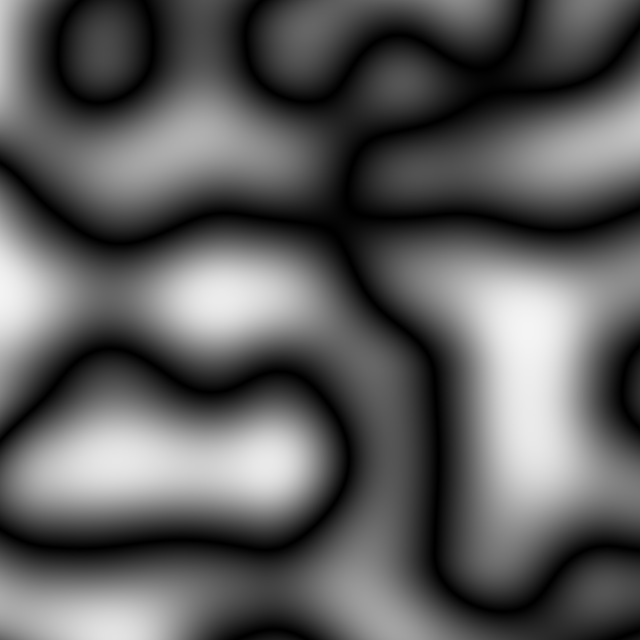
A Shadertoy shader for this texture:

```glsl
// Soft grey blobs parted by dark winding creases.
// One octave of gradient noise is folded at zero by an absolute value,
// then scaled to brightness with a gentle shoulder near white.

const vec2 CELLS = vec2(3.4, 3.85);   // noise cells per canvas, across and up
const vec2 CENTER = vec2(9.37, 5.61); // noise position at the canvas center
const float GAIN = 2.04;              // brightness of the folded noise
const float SHOULDER = 9.0;           // higher values saturate more abruptly
const float CREASE = 0.004;           // rounding at the bottom of the creases
const float TAU = 6.2831853;

// Integer hash of a lattice point, returned as 0..1
float hash(ivec2 p) {
    uvec2 q = uvec2(p) * uvec2(1597334673u, 3812015801u);
    uint h = (q.x ^ q.y) * 1597334673u;
    h = (h ^ (h >> 15u)) * 2246822519u;
    h ^= h >> 13u;
    return float(h >> 8u) / 16777216.0;
}

// Slope contribution of one lattice corner with a random unit gradient
float corner(ivec2 cell, vec2 local, ivec2 step01) {
    float angle = TAU * hash(cell + step01);
    return dot(vec2(cos(angle), sin(angle)), local - vec2(step01));
}

// Gradient noise with quintic interpolation
float gradientNoise(vec2 p) {
    ivec2 cell = ivec2(floor(p));
    vec2 f = fract(p);
    vec2 fade = f * f * f * (f * (f * 6.0 - 15.0) + 10.0);
    float bottom = mix(corner(cell, f, ivec2(0, 0)), corner(cell, f, ivec2(1, 0)), fade.x);
    float top = mix(corner(cell, f, ivec2(0, 1)), corner(cell, f, ivec2(1, 1)), fade.x);
    return mix(bottom, top, fade.y);
}

void mainImage(out vec4 fragColor, in vec2 fragCoord) {
    vec2 uv = (fragCoord - 0.5 * iResolution.xy) / iResolution.y;

    // Quarter turn, so that the long creases run across the canvas
    vec2 scaled = uv * CELLS;
    float noise = gradientNoise(CENTER + vec2(scaled.y, -scaled.x));

    // Fold at zero, with a slightly rounded crease
    float folded = sqrt(noise * noise + CREASE * CREASE) - CREASE;

    // Scale to brightness and ease the peaks into white
    float grey = GAIN * folded;
    grey /= pow(1.0 + pow(grey, SHOULDER), 1.0 / SHOULDER);

    fragColor = vec4(vec3(grey), 1.0);
}
```
